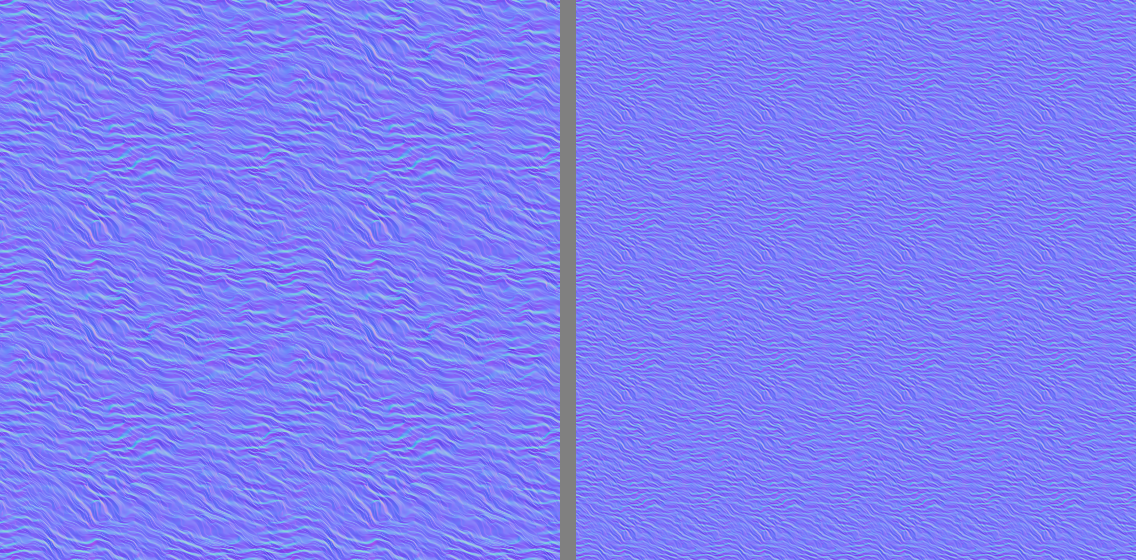
Left, the tile; right, the same tile 2 across and 2 down.
Write a Shadertoy shader that draws this texture map.

```glsl
const float TAU = 6.28319;
const float TILES = 2.0;

vec3 hash3(vec2 cell, float seed) {
    vec3 p = fract(vec3(cell.xyx + seed) * vec3(0.1031, 0.1030, 0.0973));
    p += dot(p, p.yxz + 33.33);
    return fract((p.xxy + p.yzz) * p.zyx);
}

vec2 direction(float angle) {
    return vec2(cos(angle), sin(angle));
}

// Two channels of smooth value noise that wraps after "period" cells
vec2 wrapNoise(vec2 p, vec2 period, float seed) {
    vec2 q = p * period, cell = floor(q), f = q - cell;
    f = f * f * f * (f * (f * 6.0 - 15.0) + 10.0);
    vec2 a = hash3(mod(cell, period), seed).xy;
    vec2 b = hash3(mod(cell + vec2(1, 0), period), seed).xy;
    vec2 c = hash3(mod(cell + vec2(0, 1), period), seed).xy;
    vec2 d = hash3(mod(cell + vec2(1, 1), period), seed).xy;
    return mix(mix(a, b, f.x), mix(c, d, f.x), f.y);
}

// Blended wave packets; the steep lee side faces along the wave direction
float ripples(vec2 p, vec2 grid, float waves, float tilt, float turn, float seed) {
    vec2 q = p * grid, cell = floor(q), sum = vec2(0.0);
    vec2 carrier = round(waves * direction(tilt));
    for (int j = -1; j <= 1; j++)
    for (int i = -1; i <= 1; i++) {
        vec2 id = cell + vec2(i, j);
        vec3 rnd = hash3(mod(id, grid), seed);
        vec2 center = id + 0.25 + 0.5 * rnd.xy;
        vec2 offset = q - center;
        float weight = max(0.0, 1.0 - dot(offset, offset) / 1.56);
        float stretch = 0.7 + 0.5 * fract(rnd.x * 7.0 + rnd.z * 3.0);
        vec2 wave = waves * stretch * direction(tilt + turn + 0.6 * (rnd.y - 0.5));
        float phase = dot(offset / grid, wave) + dot(center / grid, carrier) + 0.75 * rnd.z;
        sum += weight * weight * direction(TAU * phase);
    }
    sum /= length(sum) + 0.15;
    return -sum.y * (0.9 + 0.55 * sum.x + 0.4 * sum.x * sum.x) / (TAU * waves);
}

// Swell, broad dunes, cross ripples and fine streaks on wavering ground
float sandHeight(vec2 p, float turn, float strength) {
    vec2 warped = p + 0.024 * (wrapNoise(p, vec2(14), 7.0) - 0.5);
    warped += 0.010 * (wrapNoise(p, vec2(34), 13.0) - 0.5);
    float swell = ripples(p, vec2(5, 7), 11.0, 1.45, turn, 57.0);
    float broad = ripples(warped, vec2(10, 15), 23.0, 1.42, turn, 3.0);
    float cross = ripples(warped, vec2(19, 25), 41.0, 1.2, turn, 17.0);
    float fine = ripples(warped, vec2(34, 42), 72.0, 1.0, turn * 0.6, 41.0);
    float bumps = wrapNoise(p, vec2(20), 71.0).x;
    return 0.07 * swell + strength * (0.28 * broad + 0.19 * cross) + 0.14 * fine + 0.003 * bumps;
}

void mainImage(out vec4 fragColor, in vec2 fragCoord) {
    vec2 p = fract(fragCoord / iResolution.xy * TILES);

    // Wind turns slowly, with a few patches of steep diagonal ripples
    float turn = 0.6 * (wrapNoise(p, vec2(4), 5.0).x - 0.5);
    turn += 0.5 * (wrapNoise(p, vec2(9), 11.0).x - 0.5);
    turn -= 0.6 * smoothstep(0.68, 0.95, wrapNoise(p, vec2(5), 23.0).x);
    float strength = 0.5 + wrapNoise(p, vec2(9, 15), 29.0).x;

    // Slope by finite differences, packed as a normal with softened blue
    float stepSize = 0.0015;
    float h = sandHeight(p, turn, strength);
    float hx = sandHeight(p + vec2(stepSize, 0.0), turn, strength);
    float hy = sandHeight(p + vec2(0.0, stepSize), turn, strength);
    vec3 normal = normalize(vec3(h - hx, h - hy, stepSize));
    fragColor = vec4((0.5 + 0.5 * normal) * vec3(1.0, 1.0, 0.98), 1.0);
}
```
